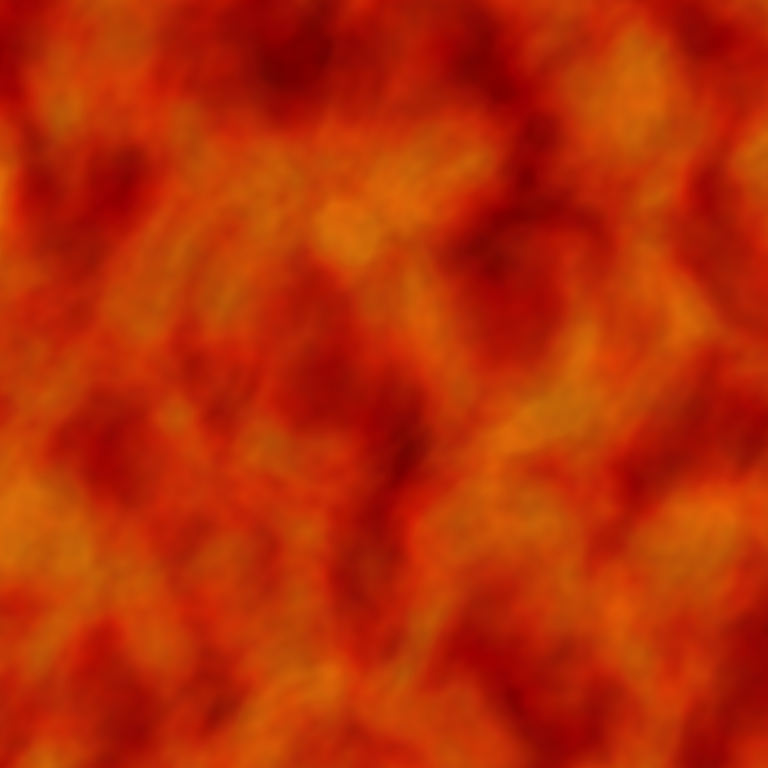
A three.js fragment shader for this texture:

```glsl
// Molten red-orange mottling: soft, slightly upright blotches of amber and dark red.
// Warped layers of gradient noise are summed, scaled to unit deviation and sent
// through a colour ramp, with a faint variation of hue and brightness on top.

varying vec2 vUv;

// Random unit vector for a lattice cell
vec2 randomDirection(vec2 cell) {
  vec3 q = fract(cell.xyx * vec3(0.1031, 0.1030, 0.0973));
  q += dot(q, q.yzx + 33.33);
  float angle = 6.2832 * fract((q.x + q.y) * q.z);
  return vec2(cos(angle), sin(angle));
}

// Smooth gradient noise around zero, deviation about 0.215
float gradientNoise(vec2 p) {
  vec2 cell = floor(p);
  vec2 f = p - cell;
  vec2 fade = f * f * f * (f * (f * 6.0 - 15.0) + 10.0);
  vec2 e = vec2(1.0, 0.0);
  float a = dot(randomDirection(cell), f);
  float b = dot(randomDirection(cell + e.xy), f - e.xy);
  float c = dot(randomDirection(cell + e.yx), f - e.yx);
  float d = dot(randomDirection(cell + e.xx), f - e.xx);
  return mix(mix(a, b, fade.x), mix(c, d, fade.x), fade.y);
}

// Layered blotches, taller than wide, with unit deviation
float blotches(vec2 p) {
  mat2 turn = mat2(0.97, 0.24, -0.24, 0.97);
  float sum = 0.0;
  float power = 0.0;
  float amplitude = 1.0;
  float frequency = 1.0;
  for (int i = 0; i < 4; i++) {
    sum += amplitude * gradientNoise(p * vec2(6.2, 4.4) * frequency + 17.3);
    power += amplitude * amplitude;
    p = turn * p + vec2(3.7, 8.1);
    frequency *= 1.9;
    amplitude *= 0.52 - 0.06 * float(i);
  }
  return sum / (0.215 * sqrt(power));
}

// Colours from dark ember to amber, spaced by their shares
vec3 emberRamp(float heat) {
  vec3 color = vec3(0.49, 0.0, 0.0);
  color = mix(color, vec3(0.59, 0.03, 0.01), smoothstep(-2.7, -1.75, heat));
  color = mix(color, vec3(0.67, 0.09, 0.01), clamp((heat + 1.75) / 0.89, 0.0, 1.0));
  color = mix(color, vec3(0.74, 0.14, 0.02), clamp((heat + 0.86) / 0.70, 0.0, 1.0));
  color = mix(color, vec3(0.77, 0.22, 0.02), clamp((heat + 0.16) / 0.63, 0.0, 1.0));
  color = mix(color, vec3(0.77, 0.28, 0.02), clamp((heat - 0.47) / 0.66, 0.0, 1.0));
  return mix(color, vec3(0.81, 0.38, 0.03), clamp((heat - 1.13) / 0.80, 0.0, 1.0));
}

void main() {
  // Bend the plane so that the blotches curl and join
  vec2 bend = vec2(gradientNoise(vUv * 5.0 + 41.7), gradientNoise(vUv * 5.0 + 73.2));
  vec3 color = emberRamp(blotches(vUv + 0.06 * bend));

  // Hue drift between red and olive, then gentle brightness mottling
  float hue = gradientNoise(vUv * 15.0 + 90.4);
  color += hue * vec3(-0.06, 0.05, 0.01);
  float mottle = gradientNoise(vUv * 11.0 + 25.6) + 0.5 * gradientNoise(vUv * 46.0 + 60.9);
  color *= 1.0 + 0.12 * mottle;

  gl_FragColor = vec4(clamp(color, 0.0, 1.0), 1.0);
}
```
